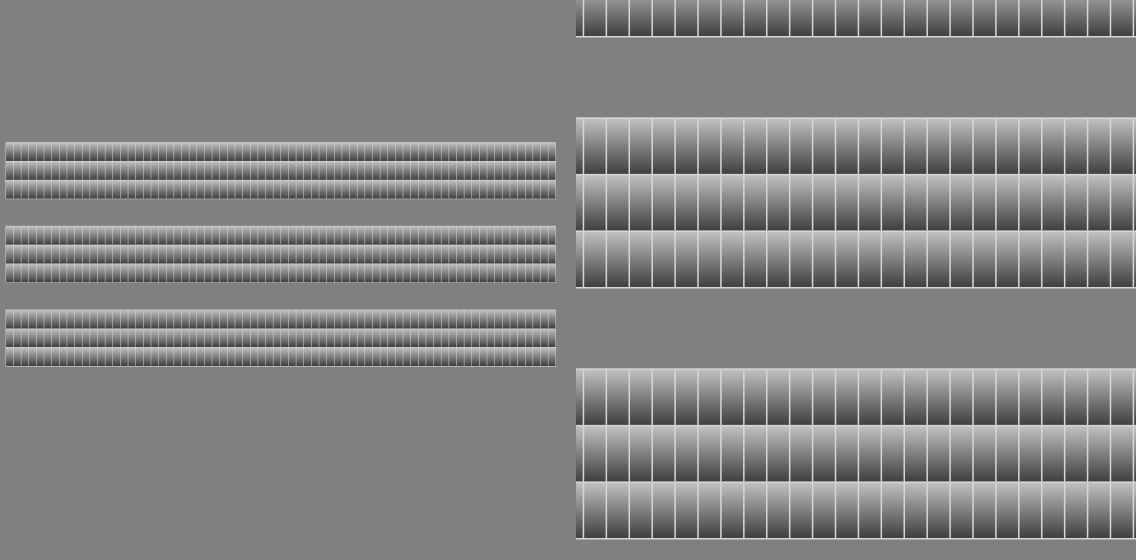
Left: the whole. Right: its middle third, enlarged.
Reproduce this pattern procedurally as a three.js fragment shader.

```glsl
varying vec2 vUv;

#define COLUMNS 72.0
#define ROWS 3.0
#define BANDS 3.0
#define ORIGIN vec2(0.0104, 0.3460)
#define CELL vec2(0.01364, 0.03366)
#define BAND_PITCH 0.1494
#define LINE_WIDTH 0.0009
#define BACKGROUND 0.5
#define SHADE_BOTTOM 0.24
#define SHADE_TOP 0.76
#define LINE_SHADE 0.84

// Share of a pixel's span that lies between lo and hi
float coverage(float x, float lo, float hi, float pixel) {
  return clamp((min(x + 0.5 * pixel, hi) - max(x - 0.5 * pixel, lo)) / pixel, 0.0, 1.0);
}

// Line on the nearest cell border, numbered 0 to count
float gridLine(float x, float cell, float count, float pixel) {
  float border = clamp(floor(x / cell + 0.5), 0.0, count) * cell;
  return coverage(x - border, -0.5 * LINE_WIDTH, 0.5 * LINE_WIDTH, pixel);
}

void main() {
  vec2 pixel = max(fwidth(vUv), vec2(0.00001));
  vec2 size = CELL * vec2(COLUMNS, ROWS);

  // Position within the nearest band
  vec2 p = vUv - ORIGIN;
  float gap = BAND_PITCH - size.y;
  float band = clamp(floor((p.y + 0.5 * gap) / BAND_PITCH), 0.0, BANDS - 1.0);
  p.y -= band * BAND_PITCH;

  // Each row fades from light at the top to dark at the bottom
  float shade = mix(SHADE_BOTTOM, SHADE_TOP, fract(p.y / CELL.y));
  float insideX = coverage(p.x, 0.0, size.x, pixel.x);
  float insideY = coverage(p.y, 0.0, size.y, pixel.y);
  float value = mix(BACKGROUND, shade, insideX * insideY);

  // Thin light borders around every cell
  float edge = 0.5 * LINE_WIDTH;
  float spanX = coverage(p.x, -edge, size.x + edge, pixel.x);
  float spanY = coverage(p.y, -edge, size.y + edge, pixel.y);
  float vertical = gridLine(p.x, CELL.x, COLUMNS, pixel.x) * spanY;
  float horizontal = gridLine(p.y, CELL.y, ROWS, pixel.y) * spanX;
  value = mix(value, LINE_SHADE, max(vertical, horizontal));

  gl_FragColor = vec4(vec3(value), 1.0);
}
```
